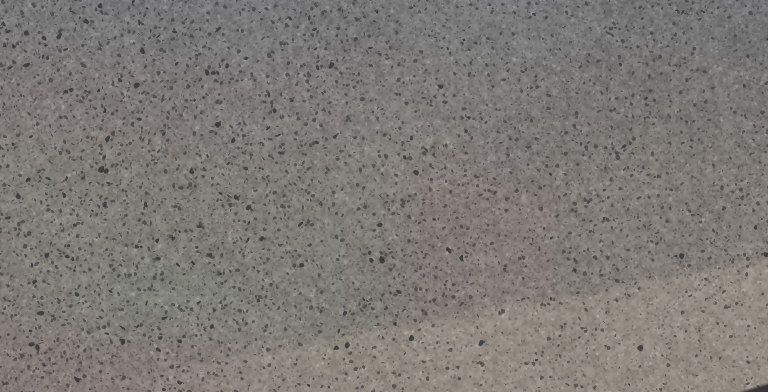
A Shadertoy shader for this texture:

```glsl
float hash(vec2 p) {
    return fract(sin(dot(p, vec2(127.1, 311.7))) * 43758.5453);
}

float noise(vec2 p) {
    vec2 i = floor(p), f = fract(p);
    f = f * f * (3.0 - 2.0 * f);
    return mix(mix(hash(i), hash(i + vec2(1, 0)), f.x),
               mix(hash(i + vec2(0, 1)), hash(i + vec2(1, 1)), f.x), f.y);
}

// Coverage of scattered, irregular grains; radii are in cells
float grains(vec2 p, float density, float chance, float minRadius, float maxRadius) {
    float blur = 0.7 * density / iResolution.y;
    vec2 q = p * density;
    q += 0.35 * (vec2(noise(q * 1.7), noise(q * 1.7 + 41.0)) - 0.5);
    vec2 cell = floor(q);
    float cover = 0.0;
    for (int y = -1; y <= 1; y++) {
        for (int x = -1; x <= 1; x++) {
            vec2 id = cell + vec2(x, y);
            vec2 d = q - id - vec2(hash(id + 3.1), hash(id + 17.7));
            float angle = 6.283 * hash(id + 29.3);
            float c = cos(angle), s = sin(angle);
            d = mat2(c, -s, s, c) * d;
            d.x *= mix(1.0, 1.8, hash(id + 53.9));
            float radius = mix(minRadius, maxRadius, hash(id + 71.3));
            float disc = 1.0 - smoothstep(radius - blur, radius + blur, length(d));
            cover = max(cover, disc * step(hash(id + 97.1), chance));
        }
    }
    return cover;
}

void mainImage(out vec4 fragColor, in vec2 fragCoord) {
    vec2 uv = fragCoord / iResolution.xy;
    vec2 p = fragCoord / iResolution.y;

    // Cool top fading to warm stone
    float warmth = smoothstep(1.05, 0.5, uv.y + 0.12 * (noise(p * 3.0) - 0.5));
    vec3 stone = mix(vec3(0.475, 0.478, 0.482), vec3(0.513, 0.494, 0.474), warmth);
    stone -= 0.02 * smoothstep(0.5, 1.0, uv.x) * smoothstep(0.3, 0.8, uv.y);

    // Faint red and green stains, strongest on the left
    float stain = noise(p * vec2(2.5, 4.0) + 7.0) - 0.5;
    stone += vec3(0.035, -0.02, 0.01) * stain * (1.2 - uv.x) * warmth;
    stone += 0.02 * (noise(p * 9.0) - 0.5);

    // Sunlit band below a slanting shadow edge
    float edge = 0.36 * uv.x - 0.02 + 0.012 * (noise(vec2(uv.x * 9.0, 2.0)) - 0.5);
    float softness = mix(0.05, 0.012, smoothstep(0.1, 0.6, uv.x));
    float sun = 1.0 - smoothstep(edge - softness, edge + softness, uv.y);
    sun *= smoothstep(0.0, 0.5, uv.x);
    stone += vec3(0.055, 0.052, 0.032) * sun;

    // Fine mineral grain
    float fine = noise(p * 150.0) + 0.7 * noise(p * 80.0 + 19.0) - 0.85;
    stone += 0.085 * fine;

    // Pale pebbles and tiny bright flecks
    stone += 0.04 * grains(p + 5.0, 30.0, 0.05, 0.15, 0.4);
    stone += 0.07 * grains(p + 9.0, 85.0, 0.12, 0.2, 0.4);

    // Dark specks, larger and denser toward the left
    float left = 1.0 - smoothstep(0.1, 0.9, uv.x);
    float calm = 1.0 - 0.45 * sun;
    float dust = grains(p, 125.0, 0.28 * calm, 0.25, 0.5);
    float specks = grains(p + 2.0, 75.0, mix(0.2, 0.32, left) * calm, 0.18, 0.44);
    float chips = grains(p + 4.0, 45.0, mix(0.02, 0.1, left) * calm, 0.16, 0.34);
    stone = mix(stone, vec3(0.33, 0.325, 0.32), 0.5 * dust);
    stone = mix(stone, vec3(0.25, 0.25, 0.255), 0.72 * specks);
    stone = mix(stone, vec3(0.2, 0.21, 0.22), 0.85 * chips);

    // Dark sliver in the lower right corner
    float corner = smoothstep(-0.006, 0.006, 0.6 * (uv.x - 0.965) - uv.y);
    stone = mix(stone, vec3(0.22, 0.21, 0.21), corner);

    fragColor = vec4(stone, 1.0);
}
```
